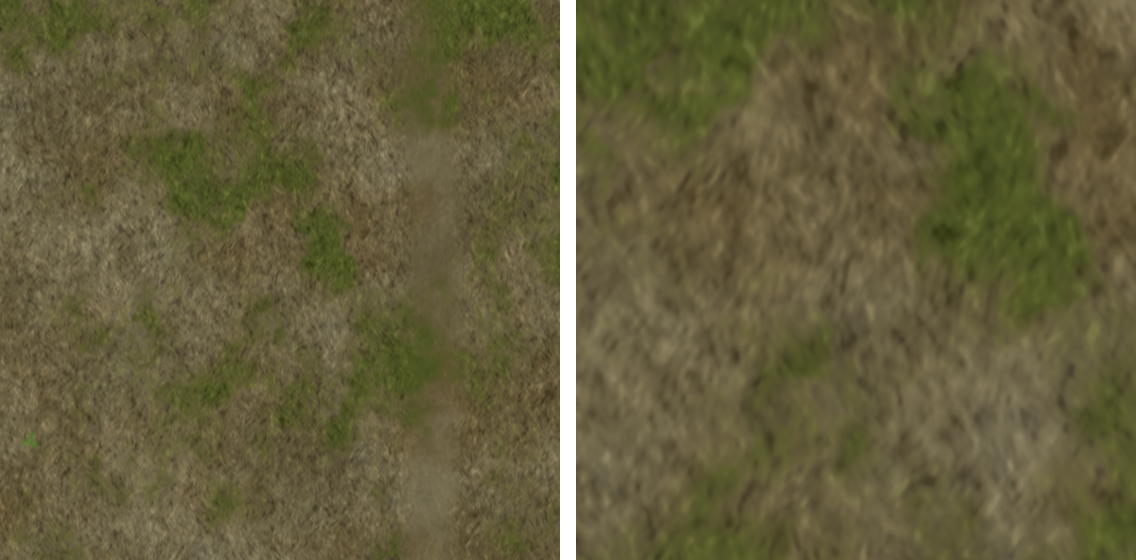
Left: the whole. Right: its middle third, enlarged.
Give the GLSL for this texture, as a WebGL 2 fragment shader.

```glsl
#version 300 es
precision highp float;
// Worn lawn seen from above: dry straw and brown thatch with soft green patches.
// Layered value noise places the patches; stretched, rotated noise draws the
// blades, which fade along a blurred upright band. A few bright weeds are scattered.

uniform vec2 u_resolution;
out vec4 fragColor;

const vec3 BROWN = vec3(0.370, 0.325, 0.212);
const vec3 STRAW = vec3(0.460, 0.424, 0.316);
const vec3 OLIVE = vec3(0.345, 0.333, 0.175);
const vec3 GREEN = vec3(0.292, 0.325, 0.128);
const vec3 WEED  = vec3(0.330, 0.500, 0.160);

float hash(vec2 cell) {
    uvec2 q = uvec2(ivec2(cell)) * uvec2(1597334673u, 3812015801u);
    uint n = (q.x ^ q.y) * 1597334673u;
    n = (n ^ (n >> 15)) * 2246822519u;
    n ^= n >> 13;
    return float(n >> 8) / 16777216.0;
}

float noise(vec2 p) {
    vec2 cell = floor(p);
    vec2 f = fract(p);
    f = f * f * (3.0 - 2.0 * f);
    float low = mix(hash(cell), hash(cell + vec2(1, 0)), f.x);
    float high = mix(hash(cell + vec2(0, 1)), hash(cell + vec2(1, 1)), f.x);
    return mix(low, high, f.y);
}

mat2 rotation(float angle) {
    float c = cos(angle), s = sin(angle);
    return mat2(c, s, -s, c);
}

float fbm(vec2 p, int octaves) {
    float sum = 0.0, total = 0.0, weight = 1.0;
    for (int i = 0; i < octaves; i++) {
        sum += weight * noise(p);
        total += weight;
        weight *= 0.6;
        p = rotation(0.6) * p * 2.03 + 17.3;
    }
    return sum / total;
}

// Blades in a few leanings, each one dominant in its own small areas
float blades(vec2 uv, float density) {
    float sum = 0.0, total = 0.0;
    for (int i = 0; i < 4; i++) {
        float k = float(i);
        vec2 p = rotation(-0.6 + 0.4 * k) * uv;
        float weight = pow(noise(uv * 32.0 + 31.0 * k), 2.0) + 0.02;
        sum += weight * noise(p * vec2(1.0, 0.45) * density + 57.0 * k);
        total += weight;
    }
    return sum / total - 0.5;
}

// Leafy rosette coverage, with a random place and turn in some grid cells
float weeds(vec2 uv, float cells, float chance) {
    vec2 p = uv * cells;
    vec2 cell = floor(p);
    float present = step(hash(cell + 211.0), chance);
    vec2 center = 0.25 + 0.5 * vec2(hash(cell + 307.0), hash(cell + 401.0));
    vec2 d = fract(p) - center;
    float turn = 6.283 * hash(cell + 503.0);
    float radius = 0.065 + 0.035 * sin(3.0 * atan(d.y, d.x + 1e-5) + turn);
    return present * (1.0 - smoothstep(radius - 0.04, radius + 0.04, length(d)));
}

// Upright band with less detail, wavering slightly and ending near the top
float softBand(vec2 uv) {
    float axis = 0.765 + 0.03 * (noise(vec2(3.0, uv.y * 6.0)) - 0.5);
    float across = 1.0 - smoothstep(0.02, 0.075, abs(uv.x - axis));
    return across * (1.0 - 0.4 * smoothstep(0.82, 0.95, uv.y));
}

void main() {
    vec2 uv = gl_FragCoord.xy / min(u_resolution.x, u_resolution.y);
    float detail = 1.0 - 0.72 * softBand(uv);

    // Patch maps, with ragged borders
    vec2 ragged = vec2(noise(uv * 42.0), noise(uv * 42.0 + 91.0)) - 0.5;
    vec2 ground = uv + 0.025 * detail * ragged;
    float growth = fbm(ground * vec2(8.6, 7.2) + 43.0, 5);
    float dryness = fbm(ground * vec2(8.0, 7.0) + 70.0, 5);
    float warmth = fbm(uv * 11.0 + 140.0, 3) - 0.5;

    // Blade grain from coarse tufts to fine strands
    float tufts = fbm(uv * vec2(64.0, 48.0) + 9.0, 2) - 0.5;
    float strands = blades(uv, 175.0);
    float fine = blades(uv + 5.0, 300.0);
    float grain = detail * (0.32 * tufts + 0.50 * strands + 0.50 * fine);

    // Thatch under grass
    float straw = smoothstep(0.20, 0.76, dryness + 0.25 * grain);
    vec3 color = mix(BROWN, STRAW, straw);
    color += warmth * vec3(0.03, 0.0, -0.03);
    float cover = smoothstep(0.46, 0.69, growth + 0.22 * grain);
    float lush = smoothstep(0.54, 0.76, growth + 0.2 * warmth);
    color = mix(color, mix(OLIVE, GREEN, lush), 0.92 * cover);

    // Light on blades and the soft gaps between them
    color *= 1.0 + 0.66 * grain;
    color -= 0.035 * detail * smoothstep(0.08, 0.45, -strands - 0.5 * fine);
    color += 0.035 * detail * smoothstep(0.12, 0.45, strands + 0.5 * fine);

    float leaf = weeds(uv, 6.0, 0.08);
    color = mix(color, WEED * (1.0 + 0.8 * grain), 0.6 * leaf);
    fragColor = vec4(clamp(color, 0.0, 1.0), 1.0);
}
```
